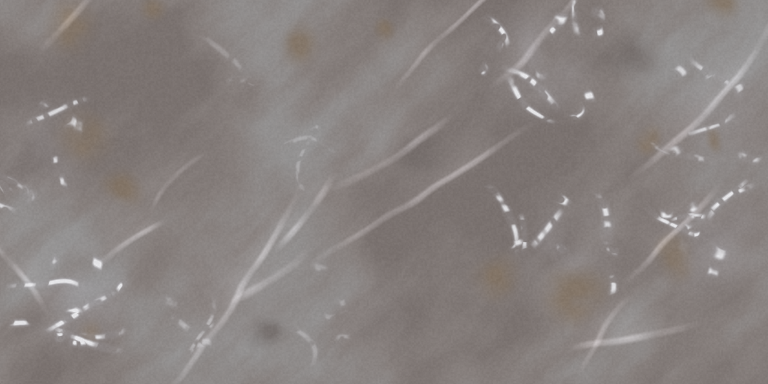
This texture is drawn by a WebGL 2 fragment shader. Its source:

```glsl
#version 300 es
precision highp float;
// Crumpled clear film over a mauve-grey surface with tan spots, creases and broken white glints.

#define TONE_GAIN 2.3
#define TONE_MEAN 0.38
#define GRAIN 0.026
#define SPOT_STRENGTH 0.75
#define CREASE_COUNT 15
#define CREASE_LIGHT 0.17
#define SHEEN_LIGHT 0.055
#define STROKES_PER_GROUP 13
#define GLINT_LIGHT 1.0
#define WARP 0.028

uniform vec2 u_resolution;
out vec4 outColor;

const vec3 DARK = vec3(0.480, 0.448, 0.438);
const vec3 MID = vec3(0.527, 0.498, 0.488);
const vec3 PALE = vec3(0.568, 0.558, 0.556);
const vec3 TAN = vec3(0.510, 0.445, 0.375);
const vec3 HAZE = vec3(0.670, 0.665, 0.690);
const vec3 WHITE = vec3(0.900, 0.900, 0.910);

float hash(vec2 c) {
    vec3 h = fract(c.xyx * 0.1031);
    h += dot(h, h.yzx + 33.33);
    return fract((h.x + h.y) * h.z);
}

vec2 hash2(vec2 c) {
    return vec2(hash(c), hash(c + 57.3));
}

float noise(vec2 p) {
    vec2 c = floor(p), f = fract(p);
    f = f * f * (3.0 - 2.0 * f);
    return mix(mix(hash(c), hash(c + vec2(1, 0)), f.x),
               mix(hash(c + vec2(0, 1)), hash(c + vec2(1, 1)), f.x), f.y);
}

float fbm(vec2 p) {
    float sum = 0.0, amp = 0.533;
    for (int i = 0; i < 4; i++) {
        sum += amp * noise(p);
        p = mat2(1.6, 1.2, -1.2, 1.6) * p + 17.7;
        amp *= 0.5;
    }
    return sum;
}

vec2 turn(vec2 p, float a) {
    return vec2(cos(a) * p.x + sin(a) * p.y, cos(a) * p.y - sin(a) * p.x);
}

// Tapered line along x with a soft edge
float stroke(vec2 q, float halfLen, float width, float soft) {
    float taper = 1.0 - smoothstep(0.35, 1.0, abs(q.x) / halfLen);
    return taper * (1.0 - smoothstep(width * 0.3, width + soft, abs(q.y)));
}

void main() {
    vec2 p = gl_FragCoord.xy / u_resolution.y;
    float aspect = u_resolution.x / u_resolution.y;
    float px = 1.0 / u_resolution.y;
    vec2 wp = p + WARP * (vec2(noise(p * 11.0), noise(p * 11.0 + 40.0)) - 0.5);

    // Cloudy ground with faint diagonal folds
    float cloud = fbm(p * 2.6 + 3.0) - 0.5;
    float folds = fbm(turn(wp, 0.8) * vec2(4.0, 15.0)) - 0.5;
    float tone = clamp(TONE_MEAN + TONE_GAIN * (cloud + 0.4 * folds), 0.0, 1.1);
    vec3 col = tone < 0.5 ? mix(DARK, MID, tone * 2.0) : mix(MID, PALE, tone * 2.0 - 1.0);

    // Blurred tan spots and a few grey ones
    for (int i = 0; i < 21; i++) {
        vec2 cell = vec2(i % 7, i / 7);
        vec2 r = hash2(cell + 5.0), s = hash2(cell + 91.0);
        vec2 d = wp - (cell + r) * vec2(aspect / 7.0, 1.0 / 3.0);
        d.x *= mix(0.7, 1.2, s.y);
        float spot = 1.0 - smoothstep(0.0, mix(0.04, 0.10, s.x), length(d));
        spot *= 0.6 + 0.8 * noise(p * 28.0);
        col = mix(col, s.y > 0.3 ? TAN : DARK * 0.92, min(spot, 1.0) * SPOT_STRENGTH * step(0.3, r.y));
    }

    // Long thin creases with a one-sided sheen
    for (int i = 0; i < CREASE_COUNT; i++) {
        vec2 id = vec2(i, 13);
        vec2 r = hash2(id), s = hash2(id + 31.0), k = hash2(id + 71.0);
        vec2 center = vec2((float(i) + r.x) / float(CREASE_COUNT) * aspect, r.y);
        float angle = s.x < 0.75 ? mix(0.55, 1.0, k.x) : mix(-1.3, 0.2, k.x);
        float halfLen = mix(0.12, 0.42, s.y * s.y);
        vec2 q = turn(mix(p, wp, 0.5) - center, angle);
        q.y -= (k.y - 0.5) * 0.35 * q.x * q.x / halfLen;
        float fade = mix(0.25, 1.0, noise(vec2(q.x * 16.0, float(i) * 9.0)));
        float line = stroke(q, halfLen, mix(0.003, 0.008, k.y), 0.004 + px);
        float sheen = smoothstep(-0.004, 0.006, q.y) * exp(-max(q.y, 0.0) * 22.0);
        sheen *= 1.0 - smoothstep(0.2, 0.9, abs(q.x) / halfLen);
        col += (line * fade * CREASE_LIGHT + sheen * SHEEN_LIGHT * fade) * vec3(0.97, 0.98, 1.03);
    }

    // Groups of broken glints, sparse in the calm middle
    float halo = 0.0, core = 0.0, veil = 0.0;
    for (int g = 0; g < 10; g++) {
        vec2 cell = vec2(g % 5, g / 5);
        vec2 center = (cell + 0.2 + 0.6 * hash2(cell + 23.0)) * vec2(aspect / 5.0, 0.5);
        float power = mix(0.25, 1.0, smoothstep(0.1, 0.6, abs(center.x / aspect - 0.42) * 2.0));
        power *= mix(0.6, 1.0, hash(cell + 8.0));
        if (distance(p, center) > 0.36) continue;
        veil += power * (1.0 - smoothstep(0.02, 0.19, length(wp - center))) * noise(wp * 16.0);
        float lean = mix(-0.5, 1.2, hash(cell + 47.0));
        for (int i = 0; i < STROKES_PER_GROUP; i++) {
            vec2 id = cell * 19.0 + vec2(i, 3 * i + 7);
            vec2 r = hash2(id), s = hash2(id + 113.0), k = hash2(id + 211.0);
            bool isLong = i < 4;
            float halfLen = isLong ? mix(0.05, 0.12, s.x) : mix(0.010, 0.030, s.x);
            float width = isLong ? mix(0.003, 0.006, s.y) : mix(0.004, 0.010, s.y);
            vec2 offset = (r - 0.5) * vec2(0.32, 0.26);
            vec2 q = turn(wp - center - offset, lean + (k.x - 0.5) * 2.4);
            q.y -= (k.y - 0.5) * 0.9 * q.x * q.x / halfLen;
            float broken = smoothstep(0.35, 0.7, noise(q * vec2(65.0, 45.0) + id * 3.7));
            float lit = power * step(r.x, power + 0.15);
            halo = max(halo, lit * stroke(q, halfLen * 1.15, width * 1.9, 0.007) * (0.3 + 0.5 * broken));
            core = max(core, lit * broken * stroke(q, halfLen, width, 0.002 + px));
        }
    }
    col = mix(col, HAZE, min(veil * 0.38, 0.5));
    col = mix(col, HAZE, halo * 0.75);
    col = mix(col, WHITE, min(core * GLINT_LIGHT * 1.25, 1.0));

    // Fine grain
    col += GRAIN * (noise(p * 210.0) + 0.5 * hash(floor(p * 256.0)) - 0.75);
    outColor = vec4(clamp(col, 0.0, 1.0), 1.0);
}
```
